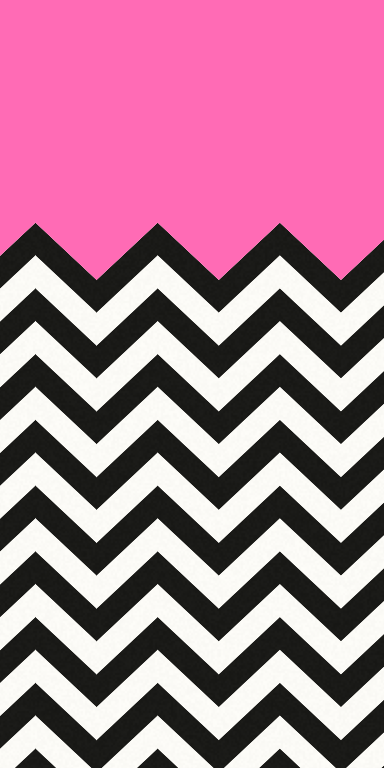
Write a Shadertoy shader that draws this pattern.

```glsl
// Black and white woven chevron stripes below a flat pink field with a zigzag hem.

const vec3 PINK  = vec3(1.0, 0.42, 0.71);
const vec3 BLACK = vec3(0.10, 0.10, 0.09);
const vec3 WHITE = vec3(0.985, 0.982, 0.965);

// Lengths: x in canvas widths, y in canvas heights measured from the top.
const float PEAK_X        = 0.0924;  // first peak
const float ZIGZAG_WIDTH  = 0.3182;  // peak to peak
const float ZIGZAG_HEIGHT = 0.0746;  // peak to valley
const float HEM_TOP       = 0.2900;  // peaks of the pink hem
const float STRIPE_PERIOD = 0.0856;  // one black plus one white band
const float BLACK_SHARE   = 0.495;   // black part of the period
const float EDGE_BLUR     = 0.0009;  // softness of the printed edges
const float GRAIN         = 0.022;   // strength of the cloth texture
const vec2  THREADS       = vec2(192.0, 384.0);

float hash(vec2 p) {
    vec3 q = fract(vec3(p.xyx) * 0.1031);
    q += dot(q, q.yzx + 33.33);
    return fract((q.x + q.y) * q.z);
}

float valueNoise(vec2 p) {
    vec2 cell = floor(p);
    vec2 f = fract(p);
    f = f * f * (3.0 - 2.0 * f);
    float low  = mix(hash(cell), hash(cell + vec2(1, 0)), f.x);
    float high = mix(hash(cell + vec2(0, 1)), hash(cell + vec2(1, 1)), f.x);
    return mix(low, high, f.y);
}

// 0 at each peak, 1 at each valley
float zigzag(float x) {
    float phase = fract((x - PEAK_X) / ZIGZAG_WIDTH + 0.5) - 0.5;
    return 2.0 * abs(phase);
}

// Vertical distance to the nearest band edge, negative inside black
float blackBand(float depth) {
    float center = 0.5 * BLACK_SHARE;
    float offset = abs(fract(depth / STRIPE_PERIOD - center + 0.5) - 0.5);
    return (offset - center) * STRIPE_PERIOD;
}

void mainImage(out vec4 fragColor, in vec2 fragCoord) {
    vec2 uv = fragCoord / iResolution.xy;
    uv.y = 1.0 - uv.y;
    float pixel = 1.0 / iResolution.y;

    // Depth below the hem, following the zigzag
    float depth = uv.y - HEM_TOP - ZIGZAG_HEIGHT * zigzag(uv.x);

    // Printed cloth with soft edges and faint grain
    float blur = max(EDGE_BLUR, 0.7 * pixel);
    vec3 cloth = mix(BLACK, WHITE, smoothstep(-blur, blur, blackBand(depth)));
    cloth += GRAIN * (valueNoise(uv * THREADS) - 0.5);

    // Flat pink field above the hem
    float below = smoothstep(-0.7 * pixel, 0.7 * pixel, depth);
    fragColor = vec4(mix(PINK, cloth, below), 1.0);
}
```
